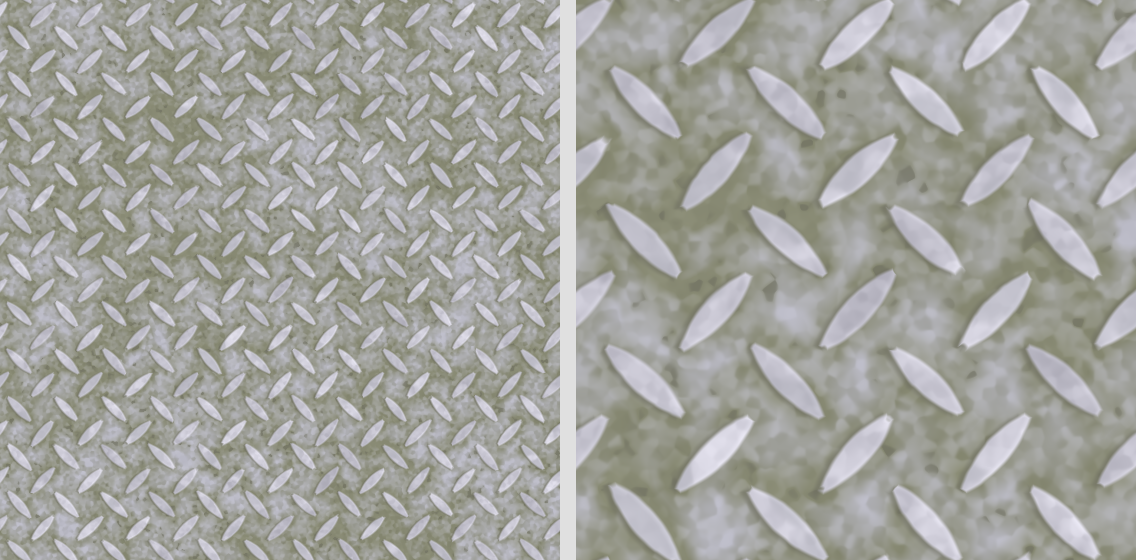
Left, the full canvas; right, a detail of the centre.
A WebGL 1 fragment shader for this texture:

```glsl
precision highp float;
uniform vec2 u_resolution;

#define REPEATS 12.0
#define HALF_LENGTH 0.40
#define HALF_WIDTH 0.095
#define TIP_CUT 0.345
#define MOSS_REACH 0.22
#define MOSS vec3(0.535, 0.542, 0.455)
#define STEEL vec3(0.72, 0.72, 0.76)
#define TREAD vec3(0.775, 0.768, 0.815)
#define SHADE vec3(0.42, 0.42, 0.37)
#define TAU 6.2831853

float hash(vec2 p) {
  vec3 h = fract(vec3(p.xyx) * vec3(0.1031, 0.1030, 0.0973));
  h += dot(h, h.yzx + 33.33);
  return fract((h.x + h.y) * h.z);
}

// Smooth cellular noise: random tones blended around scattered points, wrapping on [0,1]
float cellular(vec2 uv, float period) {
  vec2 p = uv * period;
  vec2 base = floor(p);
  float total = 0.0;
  float weights = 0.0;
  for (int j = -1; j <= 1; j++) {
    for (int i = -1; i <= 1; i++) {
      vec2 cell = base + vec2(float(i), float(j));
      vec2 id = mod(cell, period) + period;
      vec2 point = cell + vec2(hash(id + 7.3), hash(id + 51.7));
      vec2 delta = p - point;
      float w = exp(-5.0 * dot(delta, delta));
      total += w * hash(id + 19.1);
      weights += w;
    }
  }
  return total / weights;
}

// Lens with cut tips; x is the distance, y a random tone of this tread
vec2 tread(vec2 q, vec2 id, float lean, float rough) {
  id = mod(id, REPEATS);
  float tone = hash(id + 3.7);
  float size = 0.95 + 0.1 * hash(id + 29.3);
  float angle = lean * (0.8 + 0.14 * (hash(id + 61.9) - 0.5));
  vec2 axis = vec2(cos(angle), sin(angle));
  vec2 s = abs(vec2(dot(q, axis), dot(q, vec2(-axis.y, axis.x)))) / size;
  float radius = (HALF_LENGTH * HALF_LENGTH + HALF_WIDTH * HALF_WIDTH) / (2.0 * HALF_WIDTH);
  float lens = length(vec2(s.x, s.y + radius - HALF_WIDTH)) - radius;
  float cut = s.x - TIP_CUT + 0.09 * rough;
  return vec2(max(lens + 0.015 * rough, cut) * size, tone);
}

// Two families of treads, leaning opposite ways half a cell apart
vec2 plate(vec2 p, float rough) {
  vec2 falling = tread(fract(p + 0.5) - 0.5, floor(p + 0.5), -1.0, rough);
  vec2 rising = tread(fract(p) - 0.5, floor(p) + 0.5, 1.0, rough);
  return falling.x < rising.x ? falling : rising;
}

void main() {
  vec2 uv = gl_FragCoord.xy / u_resolution;
  float soft = 0.012 + 0.6 * REPEATS / min(u_resolution.x, u_resolution.y);

  // Layers of wear, from broad to fine
  vec2 warped = uv + 0.006 * sin(TAU * (uv.yx * vec2(9.0, 11.0) + 2.0 * uv));
  float broad = cellular(warped, 5.0) - 0.5;
  float patches = cellular(warped, 23.0) - 0.5;
  float blots = cellular(warped, 61.0) - 0.5;
  float grain = cellular(uv, 170.0) - 0.5;

  // Slightly drifting lattice
  vec2 p = uv * REPEATS - vec2(0.46, 0.23) + 0.05 * cos(TAU * uv);
  float rough = 0.6 * blots + 0.6 * grain;
  vec2 bar = plate(p, rough);
  float cover = 1.0 - smoothstep(-soft, soft, bar.x);

  // Moss gathers around the treads, bare steel shows in the gaps
  float bare = 0.17 + 0.4 * smoothstep(0.0, MOSS_REACH, bar.x);
  bare += 0.5 * broad + 0.7 * patches + 0.55 * blots + 0.4 * grain;
  vec3 color = mix(MOSS, STEEL, clamp(bare, 0.0, 1.05));
  color += 0.05 * grain;

  // Sparse dark grit
  float grit = smoothstep(0.27, 0.42, -grain) * smoothstep(0.1, 0.3, -blots);
  color = mix(color, SHADE, 0.5 * grit);

  // Shadow on the left flank of each tread
  float shadow = 1.0 - smoothstep(-0.02, 0.025, plate(p + vec2(0.04, 0.005), rough).x);
  color = mix(color, SHADE, 0.5 * shadow);

  // Worn top with a bright right rim
  vec3 top = TREAD + 0.07 * (bar.y - 0.5) + 0.1 * blots + 0.08 * grain + 0.06 * broad;
  top = mix(top, STEEL, 0.6 * smoothstep(0.1, 0.35, -patches - 0.4 * blots));
  float rim = smoothstep(-0.03, 0.01, plate(p + vec2(0.025, 0.0), rough).x);
  top += 0.045 * rim;
  color = mix(color, top, cover);

  gl_FragColor = vec4(color, 1.0);
}
```
